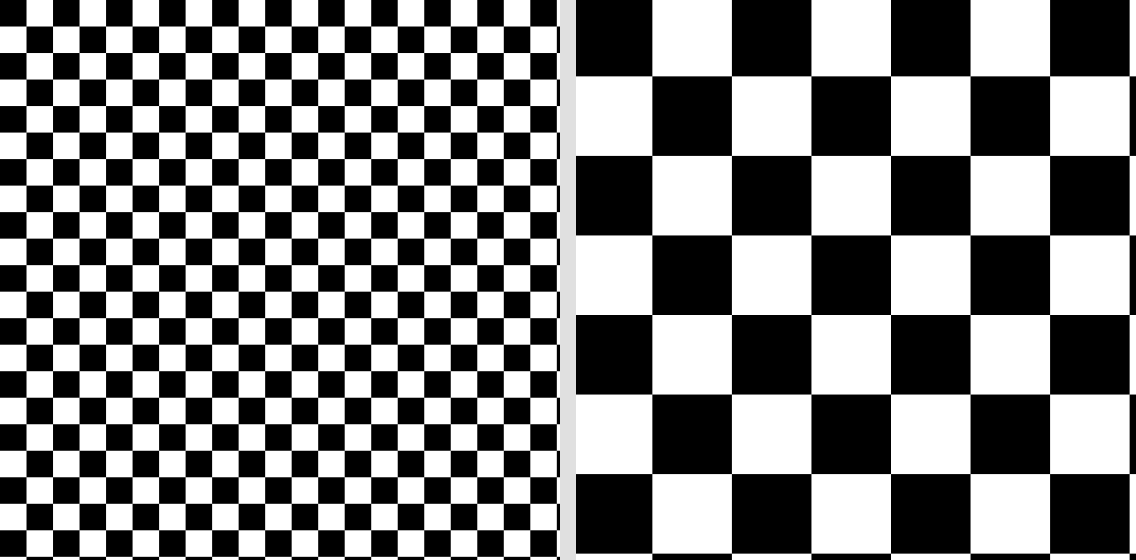
Left: the whole. Right: its middle third, enlarged.
A Shadertoy shader for this pattern:

```glsl
// Black and white checkerboard anchored at the upper left corner, its last
// column and row cut off by the right and lower edges of the canvas.
// Each axis is a square wave, box filtered over one pixel; their product is the board.

const float CELLS_ACROSS = 21.12;      // cells per canvas side
const vec3 DARK_COLOR  = vec3(0.0);    // includes the upper left cell
const vec3 LIGHT_COLOR = vec3(1.0);

// Integral of a square wave that is +1 on even cells and -1 on odd ones
vec2 squareWaveIntegral(vec2 p) {
    return 1.0 - 2.0 * abs(fract(0.5 * p) - 0.5);
}

// Share of light cells inside a square of the given width centred on p
float checkerCoverage(vec2 p, float width) {
    vec2 halfWidth = vec2(0.5 * width);
    vec2 wave = (squareWaveIntegral(p + halfWidth) - squareWaveIntegral(p - halfWidth)) / width;
    return 0.5 - 0.5 * wave.x * wave.y;
}

void mainImage(out vec4 fragColor, in vec2 fragCoord) {
    // Cell units, measured right and down from the upper left corner
    float cellsPerPixel = CELLS_ACROSS / min(iResolution.x, iResolution.y);
    vec2 fromTopLeft = vec2(fragCoord.x, iResolution.y - fragCoord.y);
    vec2 p = fromTopLeft * cellsPerPixel;

    float light = checkerCoverage(p, cellsPerPixel);
    fragColor = vec4(mix(DARK_COLOR, LIGHT_COLOR, light), 1.0);
}
```
